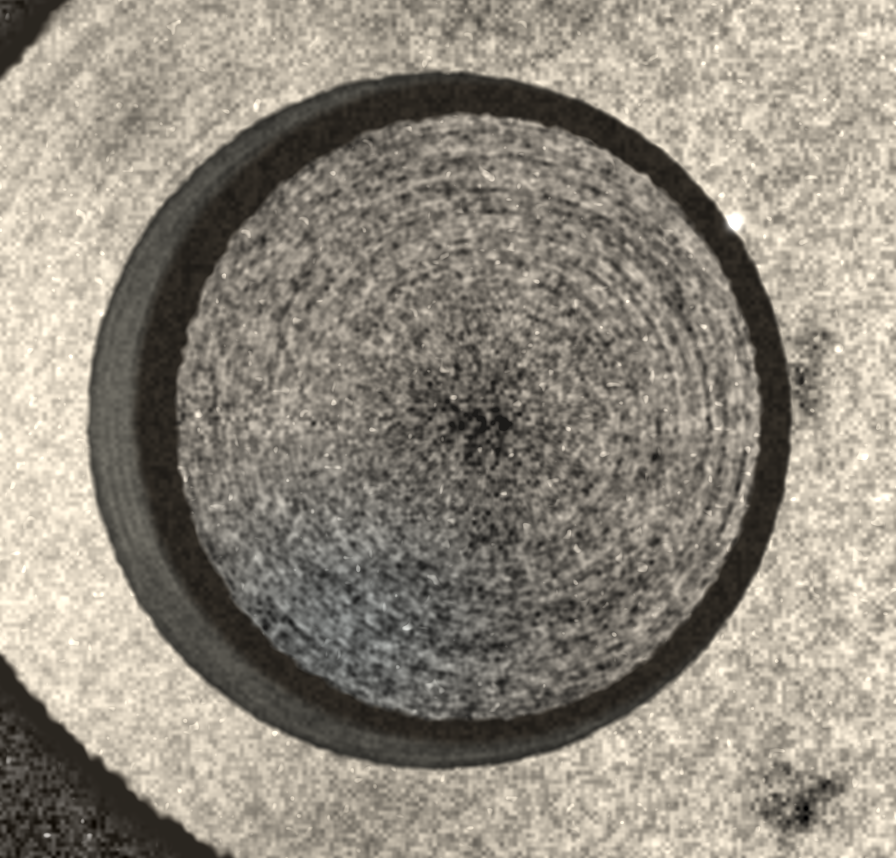
A WebGL 2 fragment shader for this texture:

```glsl
#version 300 es
precision highp float;
// A round blind hole milled into worn, sparkling metal: pale plate, grey wall,
// crescent of shadow and a lathe-turned floor. Ellipse distances layer the parts;
// value noise in flat and polar space gives grain, turning marks and flecks.
uniform vec2 u_resolution;
out vec4 fragColor;

// Places and radii, in canvas widths
const vec2 HOLE_C = vec2(0.490, 0.488), HOLE_R = vec2(0.392, 0.389);
const vec2 SHADE_C = vec2(0.521, 0.498), SHADE_R = vec2(0.371, 0.371);
const vec2 FLOOR_C = vec2(0.523, 0.491), FLOOR_R = vec2(0.326, 0.338);
const vec2 TURN_C = vec2(0.549, 0.491);
const vec2 PIT_C = vec2(0.885, 0.064), NOTCH_C = vec2(0.895, 0.549);
const vec2 GLINT_C = vec2(0.819, 0.708);
const float GRAIN = 200.0;      // grains per canvas width
const float RING_FREQ = 165.0;  // turning marks per canvas width
const float EDGE = 0.004;       // edge softness

const vec3 PLATE = vec3(1.0, 0.95, 0.865);
const vec3 FLOOR_TINT = vec3(1.0, 0.95, 0.875);
const vec3 COOL_TINT = vec3(0.95, 0.965, 0.95);
const vec3 WALL = vec3(0.375, 0.365, 0.335);
const vec3 SHADOW = vec3(0.165, 0.148, 0.125);

float hash(vec2 p) {
  vec3 q = fract(p.xyx * vec3(0.1031, 0.1030, 0.0973));
  q += dot(q, q.yzx + 33.33);
  return fract((q.x + q.y) * q.z);
}

float noise(vec2 p) {
  vec2 i = floor(p), f = fract(p);
  f = f * f * (3.0 - 2.0 * f);
  return mix(mix(hash(i), hash(i + vec2(1, 0)), f.x),
             mix(hash(i + vec2(0, 1)), hash(i + vec2(1, 1)), f.x), f.y);
}

vec2 turn(vec2 p) {
  return vec2(0.8 * p.x - 0.6 * p.y, 0.6 * p.x + 0.8 * p.y);
}

// Two-octave grain centred on zero; the octaves are turned apart to hide the grid
float grain(vec2 p) {
  return 0.62 * noise(p) + 0.38 * noise(turn(p) * 0.53 + 261.0) - 0.5;
}

// Irregular bright flecks where two turned noises peak together
float flecks(vec2 p) {
  return smoothstep(0.56, 0.85, noise(p) * noise(turn(p) * 0.7 + 300.0));
}

float blob(vec2 p, vec2 c, vec2 r) {
  vec2 q = (p - c) / r;
  return exp(-dot(q, q));
}

// Approximate signed distance to an ellipse, negative inside
float ellipse(vec2 p, vec2 c, vec2 r) {
  return (length((p - c) / r) - 1.0) * min(r.x, r.y);
}

float inside(float d, float soft) {
  return 1.0 - smoothstep(-soft, soft, d);
}

vec3 plate(vec2 p) {
  // Broad light and stains
  float light = 0.82 + 0.11 * blob(p, vec2(0.02, 0.42), vec2(0.16, 0.32));
  light -= 0.16 * blob(p, vec2(0.16, 0.86), vec2(0.14, 0.13));
  light -= 0.25 * blob(p, vec2(0.53, 0.95), vec2(0.20, 0.08));
  light -= 0.08 * blob(p, vec2(0.90, 0.80), vec2(0.14, 0.14));
  light -= 0.22 * blob(p, vec2(0.42, 0.03), vec2(0.20, 0.09));
  light -= 0.06 * blob(p, vec2(0.82, 0.14), vec2(0.18, 0.14));
  // Grain, coarser to the right, then curved scratches at the upper left
  float coarse = smoothstep(0.1, 0.7, p.x);
  light += mix(0.38, 0.52, coarse) * grain(p * GRAIN);
  light += mix(0.10, 0.22, coarse) * (noise(p * 62.0) - 0.5);
  vec2 q = p - HOLE_C;
  float marks = noise(vec2(length(q) * 130.0, atan(q.y, -q.x) * 4.0 + 20.0)) - 0.5;
  light += 0.22 * marks * blob(p, vec2(0.13, 0.80), vec2(0.22, 0.25));
  light += 0.20 * flecks(p * 150.0);
  // Rough pit and chipped notch
  float rough = 0.45 + 0.7 * (noise(p * 50.0 + 9.0) - 0.5) + 0.7 * grain(p * GRAIN + 80.0);
  light -= 0.95 * rough * blob(p, PIT_C, vec2(0.050, 0.045));
  light -= 0.85 * rough * blob(p, NOTCH_C, vec2(0.030, 0.055));
  return PLATE * light;
}

vec3 turnedFloor(vec2 p) {
  vec2 q = p - TURN_C;
  float r = length(q), a = atan(q.y, q.x);
  // Streaks fade at the centre and where the angle wraps
  float outward = smoothstep(0.03, 0.16, r) * smoothstep(3.14, 3.0, abs(a));
  float shine = 0.465 + 0.06 * blob(p, vec2(0.62, 0.70), vec2(0.22, 0.14));
  shine += 0.07 * blob(p, vec2(0.30, 0.52), vec2(0.12, 0.16));
  shine += 0.06 * blob(p, vec2(0.76, 0.48), vec2(0.10, 0.20));
  shine -= 0.08 * blob(p, vec2(0.50, 0.25), vec2(0.20, 0.14));
  shine -= 0.15 * blob(p, vec2(0.515, 0.490), vec2(0.075, 0.060));
  shine -= 0.09 * blob(p, vec2(0.555, 0.40), vec2(0.030, 0.12));
  // Turning marks, clearest at the right, over broken streaks and flat grain
  float rings = noise(vec2(r * RING_FREQ, a * 3.5 + 20.0)) - 0.5;
  float streaks = grain(vec2(r * GRAIN, a * 30.0 + 200.0));
  shine += rings * outward * mix(0.12, 0.30, smoothstep(-0.15, 0.20, q.x + 0.4 * q.y));
  shine += 0.62 * mix(grain(p * GRAIN), streaks, 0.6 * outward);
  shine += 0.36 * grain(turn(p) * GRAIN * 0.9 + 400.0);
  shine += 0.30 * flecks(p * 140.0 + 40.0);
  // Centre dimple with its bright tip
  shine -= 0.20 * blob(p, TURN_C, vec2(0.022));
  shine += 0.45 * blob(p, TURN_C + vec2(-0.003, 0.003), vec2(0.007));
  float cool = blob(p, vec2(0.38, 0.25), vec2(0.18, 0.15));
  return mix(FLOOR_TINT, COOL_TINT, cool) * max(shine, 0.11);
}

void main() {
  vec2 p = gl_FragCoord.xy / u_resolution.x;
  float fine = grain(p * GRAIN);
  float wobble = 0.003 * (noise(p * 90.0) - 0.5);
  vec3 col = plate(p);

  // Broken dark corners, lower left and upper left
  float x = min(p.x, 0.45);
  float low = 0.72 * (p.y - 0.227 + 1.2 * x - 1.25 * x * x);
  float high = dot(p - vec2(0.038, 0.912), vec2(0.75, -0.66));
  float corner = min(low, high) + 3.0 * wobble;
  float rubble = smoothstep(-0.015, -0.06, corner);
  vec3 broken = SHADOW + rubble * (0.08 + 0.45 * fine + 0.4 * flecks(p * 120.0 + 70.0));
  col = mix(col, broken, inside(corner, 0.006));

  // Hole wall, its shadow, then the floor
  float hole = ellipse(p, HOLE_C, HOLE_R) + wobble;
  vec2 q = p - HOLE_C;
  float wallMarks = noise(vec2(length(q) * 170.0, atan(q.y, -q.x) * 6.0 + 30.0)) - 0.5;
  float facing = 0.76 + 0.30 * blob(p, vec2(0.11, 0.46), vec2(0.12, 0.22));
  vec3 wall = WALL * (facing + 0.25 * wallMarks + 0.35 * fine);
  wall *= mix(0.65, 1.0, smoothstep(0.0, -0.012, hole));
  col = mix(col, wall, inside(hole, EDGE));
  float shade = ellipse(p, SHADE_C, SHADE_R) + wobble;
  vec3 shadow = SHADOW * (1.0 + 0.7 * fine);
  col = mix(col, shadow, inside(shade, 0.009) * inside(hole, EDGE));
  float bed = ellipse(p, FLOOR_C, FLOOR_R) + 2.0 * wobble;
  col = mix(col, turnedFloor(p), inside(bed, EDGE));

  col += blob(p, GLINT_C, vec2(0.008));
  fragColor = vec4(clamp(col, 0.0, 1.0), 1.0);
}
```
